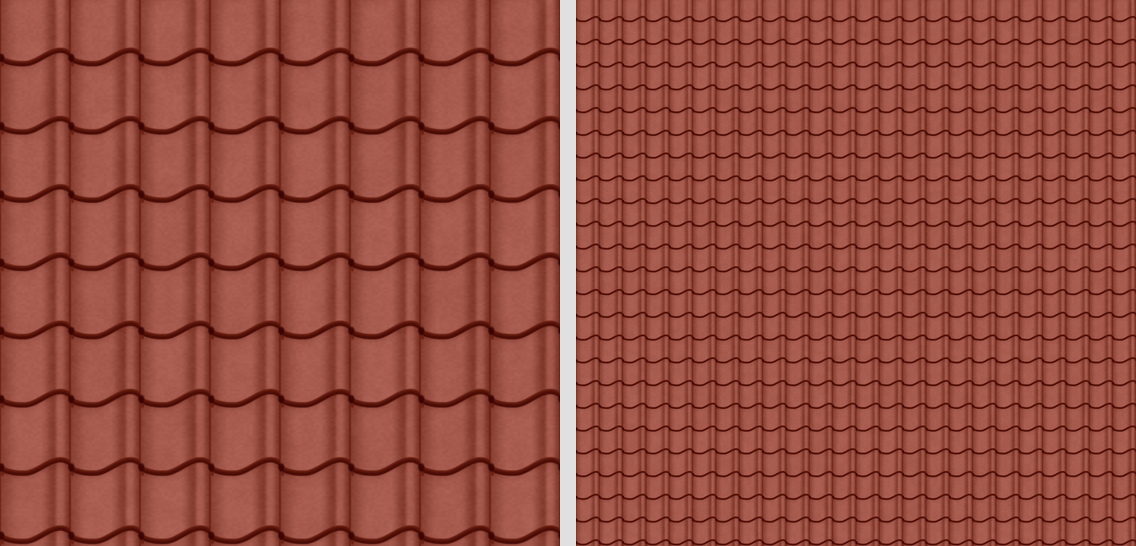
Left: one tile. Right: repeated 3 by 3.
A WebGL 2 fragment shader for this pattern:

```glsl
#version 300 es
precision highp float;
// Clay roof of interlocking S-shaped tiles with dark wavy lips and vertical seams.

#define TILES vec2(8.0, 8.0)   // repeats across and down
#define LIP_HALF 0.039         // half thickness of the lip, in tile heights
#define SEAM_HALF 0.013        // half width of the seam, in tile widths
#define SHADOW_REACH 0.05      // fade length of the shadow under the lip
#define TILE_VARIATION 0.012   // brightness change from tile to tile
#define GRAIN 0.028            // strength of the fine clay grain
#define MOTTLE 0.022           // strength of the broad clay mottling

uniform vec2 u_resolution;
out vec4 fragColor;

const vec3 LIT   = vec3(0.66, 0.365, 0.315);
const vec3 SHADE = vec3(0.52, 0.235, 0.18);
const vec3 EDGE  = vec3(0.40, 0.11, 0.06);
const vec3 DEEP  = vec3(0.30, 0.05, 0.02);
const vec3 GAP   = vec3(0.22, 0.01, 0.01);

float hash(vec2 p) {
    vec3 q = fract(vec3(p.xyx) * 0.1031);
    q += dot(q, q.yzx + 33.33);
    return fract((q.x + q.y) * q.z);
}

// Value noise over the unit canvas that wraps after a whole number of cells.
float wrapNoise(vec2 uv, vec2 cells) {
    vec2 p = uv * cells, i = floor(p), f = fract(p);
    f = f * f * (3.0 - 2.0 * f);
    vec2 a = mod(i, cells), b = mod(i + 1.0, cells);
    return mix(mix(hash(a), hash(vec2(b.x, a.y)), f.x),
               mix(hash(vec2(a.x, b.y)), hash(b), f.x), f.y);
}

// Height of the lip across one tile: a wide trough, then a narrow crest.
float lipHeight(float u) {
    float left = max(0.0, 1.0 - u / 0.3);
    float right = max(0.0, (u - 0.87) / 0.13);
    return 0.068 + 0.075 * left * left
         + 0.195 * smoothstep(0.35, 0.86, u) - 0.05 * right * right;
}

// Light across one tile: pan, valley shadow, rounded ridge, dark flank.
float profileLight(float u) {
    return 0.05 + 0.92 * smoothstep(-0.04, 0.28, u)
         - 0.97 * smoothstep(0.57, 0.77, u)
         + 0.90 * smoothstep(0.765, 0.84, u)
         - 1.00 * smoothstep(0.87, 0.985, u);
}

// Soft elliptical spot, 1 at the centre and 0 outside.
float spot(vec2 p, vec2 centre, vec2 radius) {
    return 1.0 - smoothstep(0.5, 1.1, length((p - centre) / radius));
}

void main() {
    vec2 uv = gl_FragCoord.xy / u_resolution;
    vec2 grid = uv * TILES;
    vec2 cell = fract(grid);
    vec2 pixel = TILES / u_resolution;
    float seamX = fract(cell.x + 0.5) - 0.5;

    // Distance below the lip centre line, corrected for its slope.
    float h = lipHeight(cell.x);
    float slope = (lipHeight(cell.x + 0.01) - lipHeight(cell.x - 0.01)) / 0.02;
    float drop = fract(h - cell.y + 0.5) - 0.5;
    float across = drop * inversesqrt(1.0 + slope * slope);

    // Clay body with the shadow cast by the lip above.
    float under = fract(h - cell.y) - LIP_HALF;
    float light = profileLight(cell.x);
    light -= 0.5 * exp(-max(under, 0.0) / SHADOW_REACH);
    vec3 color = mix(SHADE, LIT, clamp(light, -0.15, 1.05));

    // Fine grain, broad mottling and a small tone change per tile.
    float row = floor(grid.y + 1.0 - h);
    vec2 tileId = mod(vec2(floor(grid.x), row), TILES);
    color += GRAIN * (wrapNoise(uv, vec2(192.0, 256.0)) - 0.5);
    color += MOTTLE * (wrapNoise(uv, vec2(40.0, 32.0)) - 0.5);
    color += TILE_VARIATION * (hash(tileId + 7.0) - 0.5);

    // Seam between neighbouring columns.
    float seam = 1.0 - smoothstep(SEAM_HALF - pixel.x, SEAM_HALF + pixel.x, abs(seamX));
    color = mix(color, EDGE, 0.85 * seam);

    // Lip face, darkening towards its underside and in the trough.
    float face = across / LIP_HALF;
    float ridge = smoothstep(0.5, 0.85, cell.x);
    vec3 lipColor = mix(EDGE, DEEP, smoothstep(-0.8, 0.3, face));
    lipColor = mix(lipColor, GAP, smoothstep(0.2, 1.0, face) * mix(0.55, 0.2, ridge));
    float lip = 1.0 - smoothstep(LIP_HALF - pixel.y, LIP_HALF + pixel.y, abs(across));
    color = mix(color, lipColor, lip);

    // Overlap corner: a deep gap and a small notch below it.
    vec2 corner = vec2(seamX, cell.y);
    color = mix(color, EDGE, 0.8 * spot(corner, vec2(0.035, 0.06), vec2(0.026, 0.045)));
    color = mix(color, GAP, 0.9 * spot(corner, vec2(0.018, 0.155), vec2(0.055, 0.07)));

    fragColor = vec4(clamp(color, 0.0, 1.0), 1.0);
}
```
